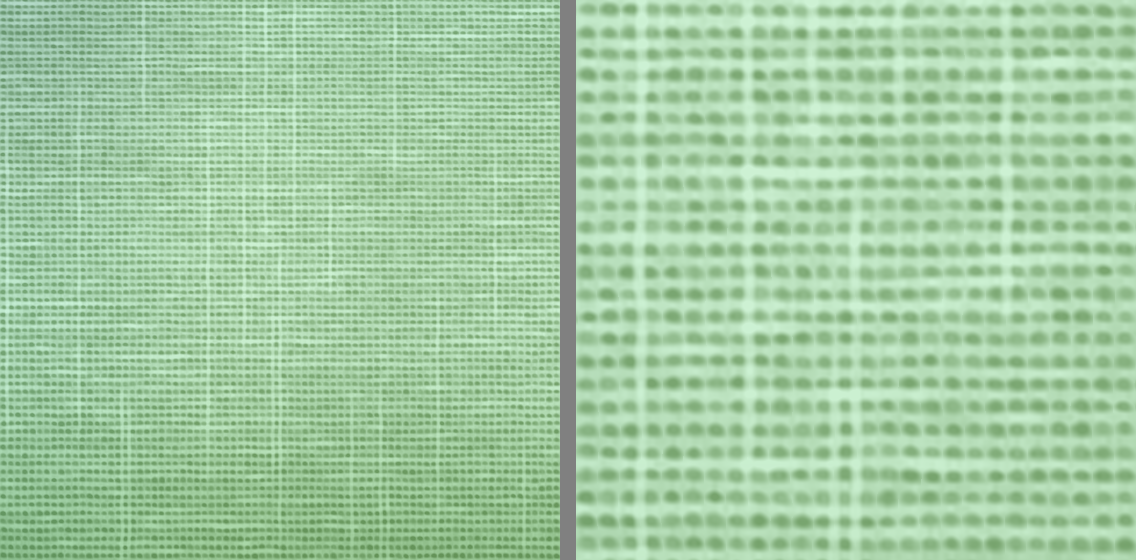
Left: the whole. Right: its middle third, enlarged.
Reproduce this texture procedurally as a Shadertoy shader.

```glsl
// Pale green plain-weave linen: about 78 columns by 75 straight rows of threads,
// with dark gaps between them. Rows tighten toward the top; sine-hash noise adds
// fibres, uneven rows and thin pale slubs that run along single threads.

float hash(vec2 p) {
    return fract(sin(dot(p, vec2(127.1, 311.7))) * 43758.5453);
}

float noise(vec2 p) {
    vec2 i = floor(p), f = fract(p);
    f = f * f * (3.0 - 2.0 * f);
    return mix(mix(hash(i), hash(i + vec2(1, 0)), f.x),
               mix(hash(i + vec2(0, 1)), hash(i + vec2(1, 1)), f.x), f.y);
}

// Pale warp thread: some columns carry one over a limited height.
float warpSlub(float x, float y) {
    float id = floor(x + 0.5);
    float present = step(0.75, hash(vec2(id, 3.0)));
    float centre = hash(vec2(id, 8.0));
    float halfLength = mix(0.12, 0.36, hash(vec2(id, 15.0)));
    float along = 1.0 - smoothstep(halfLength - 0.06, halfLength, abs(y - centre));
    float across = 1.0 - smoothstep(0.08, 0.4, abs(x - id));
    float lumps = mix(0.45, 1.1, noise(vec2(id * 5.0, y * 50.0)));
    return present * along * across * lumps;
}

// Pale weft thread: short streaks scattered along every row.
float weftSlub(vec2 p) {
    float id = floor(p.y + 0.5);
    float streak = smoothstep(0.68, 0.98, noise(vec2(p.x * 0.28 + hash(vec2(id, 5.0)) * 9.0, id * 7.0)));
    return streak * (1.0 - smoothstep(0.1, 0.45, abs(p.y - id)));
}

void mainImage(out vec4 fragColor, in vec2 fragCoord) {
    vec2 uv = fragCoord / iResolution.xy;

    // Thread coordinates: rows compress with height and barely waver
    vec2 p = vec2(78.0 * uv.x, 65.0 * uv.y + 10.5 * uv.y * uv.y);
    p.x += 0.2 * (noise(p * vec2(0.25, 0.6) + 40.0) - 0.5);
    p.y += 0.16 * (noise(p * vec2(0.35, 0.8)) - 0.5);

    // Wide gap between four threads, arched and uneven in size
    vec2 cell = floor(p), f = fract(p) - 0.5;
    f.y += 0.35 * f.x * f.x + 0.08 * f.x;
    vec2 size = vec2(0.58, 0.42) * mix(0.87, 1.13, hash(cell + 21.0));
    float gap = 1.0 - smoothstep(0.25, 1.08, length(f / size));
    gap *= mix(0.7, 1.2, hash(cell + 57.0));

    // Slubs cover the gaps; a soft shade lies along each row of gaps
    float warp = warpSlub(p.x, uv.y);
    float weft = weftSlub(p);
    gap *= (1.0 - 0.6 * warp) * (1.0 - 0.45 * weft);
    float rowShade = 0.5 - 0.5 * cos(6.2832 * p.y);

    // Each row varies slowly along its length
    float rowId = floor(p.y + 0.5);
    float rowTone = noise(vec2(p.x * 0.07, rowId * 3.0)) - 0.5;
    rowTone *= 1.0 - smoothstep(0.25, 0.5, abs(p.y - rowId));

    // Gaps look deeper away from the soft middle
    float softness = 1.0 - smoothstep(0.1, 0.75, length(uv - vec2(0.6, 0.58)));
    float fibres = noise(p * vec2(1.2, 4.0)) + noise(p * vec2(4.0, 2.0) + 9.0) - 1.0;
    float patches = noise(uv * vec2(7.0, 18.0) + 70.0) + noise(uv * vec2(4.0, 5.0)) - 1.0;
    float tone = 0.95 - mix(0.76, 0.62, softness) * gap - 0.17 * rowShade;
    tone += 0.15 * fibres + 0.1 * patches + 0.22 * rowTone + 0.22 * warp + 0.18 * weft;

    // Green threads, bluer at the left and top, deeper at the bottom
    vec3 color = mix(vec3(0.465, 0.635, 0.43), vec3(0.73, 0.875, 0.745), clamp(tone, 0.0, 1.2));
    float cool = (1.0 - smoothstep(0.0, 0.45, uv.x)) * 0.6 + smoothstep(0.65, 1.0, uv.y) * 0.4;
    color += cool * vec3(-0.025, 0.0, 0.04);
    color *= mix(vec3(0.83, 0.9, 0.79), vec3(1.025), smoothstep(-0.08, 0.5, uv.y));
    color *= 1.0 - 0.1 * (1.0 - smoothstep(0.0, 0.55, length(uv - vec2(0.0, 1.0))));

    fragColor = vec4(color, 1.0);
}
```
